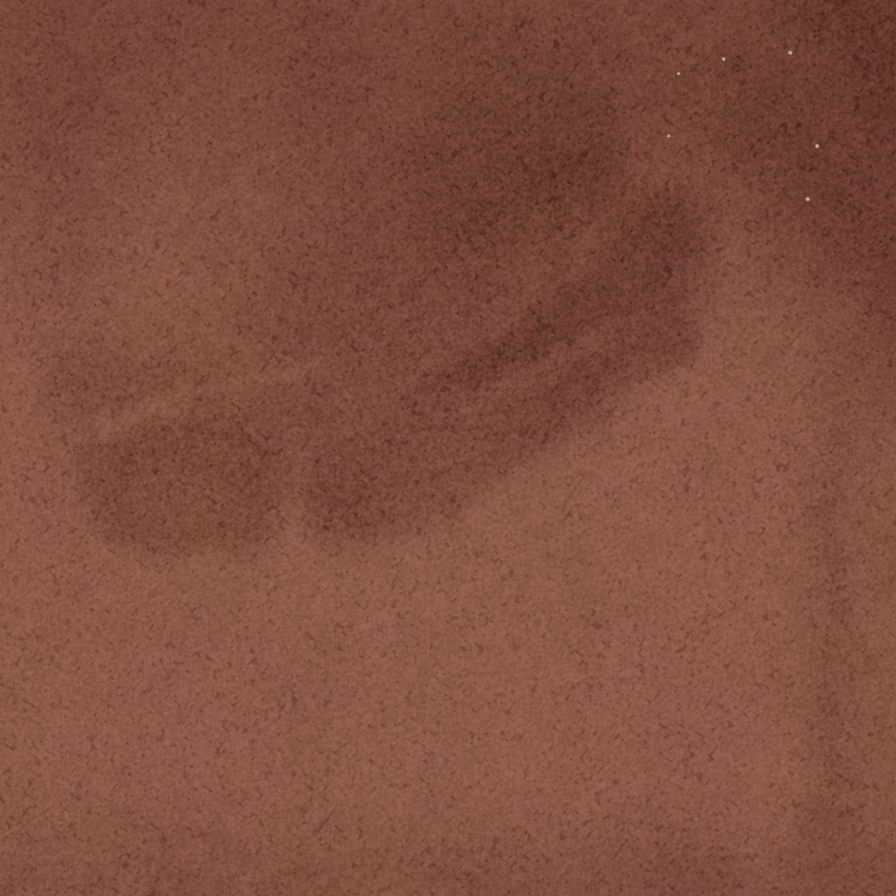
A Shadertoy shader for this texture:

```glsl
float hash(vec2 p) {
    vec3 q = fract(vec3(p.xyx) * 0.1031);
    q += dot(q, q.yzx + 33.33);
    return fract((q.x + q.y) * q.z);
}

float valueNoise(vec2 p) {
    vec2 cell = floor(p);
    vec2 f = fract(p);
    f = f * f * (3.0 - 2.0 * f);
    float low = mix(hash(cell), hash(cell + vec2(1, 0)), f.x);
    float high = mix(hash(cell + vec2(0, 1)), hash(cell + vec2(1, 1)), f.x);
    return mix(low, high, f.y);
}

float fbm(vec2 p) {
    float sum = 0.0;
    float amplitude = 0.5;
    for (int i = 0; i < 4; i++) {
        sum += amplitude * valueNoise(p);
        p = mat2(1.6, 1.2, -1.2, 1.6) * p + 17.3;
        amplitude *= 0.5;
    }
    return sum / 0.9375;
}

// Soft-edged stroke from a to b: 1 inside, 0 outside
float stroke(vec2 p, vec2 a, vec2 b, float radius, float blur) {
    vec2 ab = b - a;
    float along = clamp(dot(p - a, ab) / dot(ab, ab), 0.0, 1.0);
    float d = length(p - a - ab * along) - radius;
    return 1.0 - smoothstep(-blur, blur, d);
}

// Brightness of the clean cloth: pale below, duller toward the top and bottom rim
float clothLight(vec2 p) {
    float light = mix(0.96, 0.40, smoothstep(0.38, 1.0, p.y));
    light -= 0.30 * (1.0 - smoothstep(0.0, 0.15, p.y));
    light -= 0.12 * smoothstep(0.8, 1.0, p.x);
    light += 0.16 * stroke(p, vec2(0.13, 0.64), vec2(0.22, 0.80), 0.08, 0.14);
    return light + 0.13 * (valueNoise(vec2(p.x * 14.0, p.y * 1.6)) - 0.5);
}

// Damp hand-sized patches in the middle
float middleStain(vec2 p) {
    float left = stroke(p, vec2(0.165, 0.455), vec2(0.26, 0.48), 0.072, 0.026);
    left = max(left, stroke(p, vec2(0.19, 0.46), vec2(0.24, 0.465), 0.08, 0.03));
    left *= 1.0 - 0.35 * stroke(p, vec2(0.19, 0.44), vec2(0.23, 0.45), 0.02, 0.05);
    float diagonal = stroke(p, vec2(0.41, 0.465), vec2(0.71, 0.645), 0.072, 0.026);
    float upper = stroke(p, vec2(0.71, 0.645), vec2(0.73, 0.73), 0.065, 0.035);
    float bridge = stroke(p, vec2(0.13, 0.57), vec2(0.40, 0.53), 0.055, 0.06);
    float stain = max(max(0.50 * left, 0.46 * diagonal), max(0.40 * upper, 0.36 * bridge));
    float haze = stroke(p, vec2(0.42, 0.60), vec2(0.60, 0.80), 0.12, 0.12);
    stain = max(stain, 0.36 * haze);
    stain += 0.22 * stroke(p, vec2(0.52, 0.58), vec2(0.59, 0.63), 0.024, 0.03);
    stain += 0.18 * stroke(p, vec2(0.39, 0.46), vec2(0.41, 0.42), 0.02, 0.045);
    stain += 0.12 * stroke(p, vec2(0.74, 0.71), vec2(0.76, 0.76), 0.03, 0.05);
    return stain + 0.12 * stroke(p, vec2(0.50, 0.76), vec2(0.65, 0.82), 0.03, 0.05);
}

float rightStain(vec2 p) {
    float top = stroke(p, vec2(0.87, 0.86), vec2(1.02, 0.66), 0.06, 0.09);
    float corner = stroke(p, vec2(0.94, 1.0), vec2(1.02, 0.85), 0.06, 0.10);
    float band = stroke(p, vec2(0.93, 0.10), vec2(0.93, 0.58), 0.015, 0.045);
    float edge = stroke(p, vec2(1.0, 0.34), vec2(1.0, 0.40), 0.01, 0.04);
    return 0.40 * max(top, corner) + 0.28 * band + 0.25 * edge;
}

// Pale fold lines that cross the stains
float creases(vec2 p) {
    float left = stroke(p, vec2(0.12, 0.515), vec2(0.21, 0.562), 0.010, 0.016);
    left = max(left, stroke(p, vec2(0.21, 0.562), vec2(0.37, 0.592), 0.006, 0.014));
    float right = stroke(p, vec2(0.52, 0.542), vec2(0.67, 0.622), 0.010, 0.018);
    return max(left, right);
}

// A few tiny bright flecks scattered at the upper right
float flecks(vec2 p, float pixel) {
    float sum = 0.0;
    for (int i = 0; i < 6; i++) {
        float id = float(i);
        vec2 center = vec2(0.68, 0.75) + vec2(0.3, 0.2) * vec2(hash(vec2(id, 3.0)), hash(vec2(id, 8.0)));
        float radius = mix(0.001, 0.0022, hash(vec2(id, 12.0)));
        sum += 1.0 - smoothstep(radius - pixel, radius + pixel, length(p - center));
    }
    return min(sum, 1.0);
}

void mainImage(out vec4 fragColor, in vec2 fragCoord) {
    vec2 uv = fragCoord / iResolution.xy;
    vec2 warp = vec2(fbm(uv * 14.0), fbm(uv * 14.0 + 40.0)) - 0.5;
    vec2 p = uv + 0.04 * warp;

    float mottling = fbm(uv * 9.0 + 5.0) - 0.5;
    float stain = middleStain(p) + rightStain(p);
    float light = clothLight(p) - stain * (1.0 + 0.8 * mottling);
    light += 0.20 * creases(uv + 0.012 * warp) + 0.20 * mottling;
    light += 0.20 * (fbm(uv * 45.0) - 0.5);

    // Suede nap: fine grain and small dark pits on a slanted lattice
    vec2 nap = mat2(0.8, 0.6, -0.6, 0.8) * uv + 2.0;
    float grain = valueNoise(nap * 380.0) + 0.6 * valueNoise(nap.yx * 230.0 + 9.0) - 0.8;
    float pits = smoothstep(0.70, 0.95, valueNoise(nap * vec2(270.0, 230.0) + 71.0));
    light += (0.42 + 0.25 * stain) * grain - 0.45 * pits + 0.07;

    vec3 darkBrown = vec3(0.39, 0.21, 0.175);
    vec3 paleBrown = vec3(0.55, 0.35, 0.29);
    vec3 fleckColor = vec3(0.90, 0.78, 0.70);
    vec3 color = mix(darkBrown, paleBrown, clamp(light, -0.5, 1.3));
    color += vec3(0.0, -0.006, 0.009) * (fbm(uv * 5.0 + 23.0) - 0.5) * 2.0;
    color = mix(color, fleckColor, 0.8 * flecks(uv, 1.0 / iResolution.y));
    fragColor = vec4(color, 1.0);
}
```
